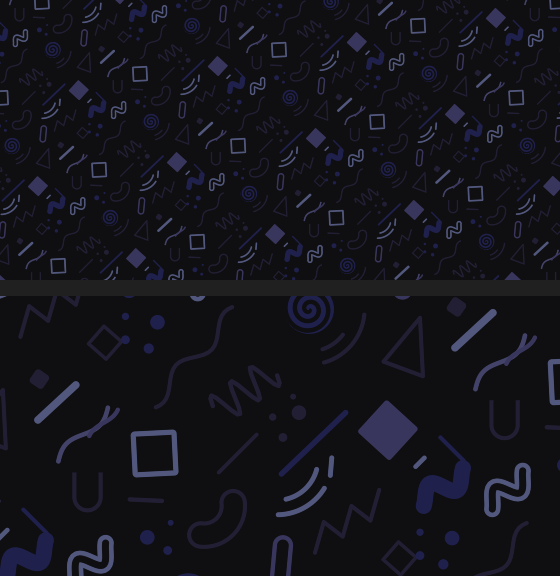
Top: the whole. Bottom: its middle third, enlarged.
Write a WebGL 2 fragment shader that draws this pattern.

```glsl
#version 300 es
precision highp float;

uniform vec2 u_resolution;
out vec4 fragColor;

const vec3 NIGHT = vec3(0.058, 0.055, 0.066);
const vec3 DUSK = vec3(0.135, 0.12, 0.205);
const vec3 NAVY = vec3(0.12, 0.125, 0.30);
const vec3 VIOLET = vec3(0.225, 0.21, 0.365);
const vec3 STEEL = vec3(0.32, 0.345, 0.49);

vec2 point;   // 576 units per canvas height, y down
float pixel;
vec3 color = NIGHT;

// Offset to the nearest copy of a motif on the oblique lattice
vec2 tile(float x, float y) {
    const mat2 lattice = mat2(286, -49.5, 202, 148);
    vec2 q = point - vec2(x, y);
    return q - lattice * round(inverse(lattice) * q);
}

vec2 turn(vec2 q, float angle) {
    float c = cos(angle), s = sin(angle);
    return q * mat2(c, s, -s, c);
}

void ink(float d, vec3 tint) {
    color = mix(color, tint, smoothstep(0.6, -0.6, d / pixel));
}

// Distance functions
float segment(vec2 q, vec2 a, vec2 b) {
    vec2 ab = b - a;
    return length(q - a - ab * clamp(dot(q - a, ab) / dot(ab, ab), 0.0, 1.0));
}

float dash(vec2 q, float x, float y) {
    return segment(q, -vec2(x, y), vec2(x, y));
}

float box(vec2 q, float side) {
    vec2 e = abs(q) - side;
    return length(max(e, 0.0)) + min(max(e.x, e.y), 0.0);
}

float arc(vec2 q, float radius, float middle, float spread) {
    q = turn(q, middle);
    q.y = abs(q.y);
    float a = min(atan(q.y, q.x), spread);
    return length(q - radius * vec2(cos(a), sin(a)));
}

float wave(vec2 q, float reach, float height, float phase) {
    float d = 1e5;
    vec2 last = vec2(-reach, -height * sin(phase));
    for (int i = 1; i <= 28; i++) {
        float t = float(i) / 14.0 - 1.0;
        vec2 next = vec2(t * reach, height * sin(t * phase));
        d = min(d, segment(q, last, next));
        last = next;
    }
    return d;
}

float zigzag(vec2 q) {
    float d = 1e5;
    vec2 a = vec2(-22, 23);
    for (int i = 0; i < 5; i++) {
        vec2 b = a + (i % 2 == 0 ? vec2(6, -21) : vec2(13, 10));
        d = min(d, segment(q, a, b));
        a = b;
    }
    return d;
}

float spiral(vec2 q) {
    float r = length(q);
    float coil = mod(r - 6.5 * atan(q.y, q.x) / 6.28319, 6.5) - 3.25;
    return max(abs(coil) - 1.7, r - 17.0);
}

void main() {
    pixel = 576.0 / u_resolution.y;
    point = vec2(gl_FragCoord.x, u_resolution.y - gl_FragCoord.y) * pixel - vec2(384, 192);

    // Squares and diamonds
    ink(box(turn(tile(266.0, 92.0), 0.74), 13.0) - 2.0, VIOLET);
    ink(box(turn(tile(27.0, 57.0), 0.6), 3.0) - 2.5, DUSK);
    ink(abs(box(turn(tile(106.0, 108.0), -0.05), 13.0) - 1.0) - 1.8, STEEL);
    ink(abs(box(turn(tile(72.0, 32.0), 0.72), 8.0)) - 1.2, DUSK);

    // Triangle, cup, ring and bean outlines
    vec2 q = tile(280.0, 38.0), a = vec2(-17, 7), b = vec2(8, -23), c = vec2(10, 17);
    ink(min(segment(q, a, b), min(segment(q, b, c), segment(q, c, a))) - 1.4, DUSK);
    q = tile(60.0, 130.0);
    ink(max(abs(length(vec2(q.x, max(q.y - 8.0, 0.0))) - 9.0) - 1.4, -q.y - 9.0), DUSK);
    ink(abs(dash(tile(193.0, 182.0), -1.0, 11.0) - 5.5) - 1.5, VIOLET);
    ink(abs(arc(tile(140.0, 144.0), 20.0, 0.785, 0.9) - 8.0) - 1.4, DUSK);

    // Spiral and arcs
    q = tile(212.0, 9.0);
    ink(spiral(q), NAVY);
    ink(min(arc(q, 38.0, 0.7, 0.6), arc(q, 29.0, 0.95, 0.3)) - 1.4, DUSK);
    q = tile(190.0, 112.0);
    ink(min(arc(q, 38.0, 1.05, 0.5), arc(q, 28.0, 0.8, 0.55)) - 1.7, STEEL);

    // Zigzag and wavy strokes
    ink(zigzag(tile(238.0, 153.0)) - 1.4, DUSK);
    ink(wave(turn(tile(133.0, 42.0), -0.83), 43.0, 5.5, 5.5) - 1.4, DUSK);
    ink(wave(turn(tile(168.0, 65.0), -0.63), 24.0, 11.0, 9.0) - 1.5, DUSK);
    ink(wave(turn(tile(304.0, 131.0), -0.5), 18.0, 6.5, 4.0) - 5.5, NAVY);
    ink(abs(wave(turn(tile(348.0, 133.0), -0.6), 16.0, 6.5, 4.0) - 4.0) - 1.6, STEEL);
    ink(wave(turn(tile(57.0, 95.0), -0.85), 25.0, 4.5, 3.0) - 1.6, mix(VIOLET, STEEL, 0.4));
    ink(wave(turn(tile(71.0, 87.0), -0.95), 13.0, 3.0, 2.0) - 1.5, VIOLET);

    // Straight strokes
    ink(dash(tile(215.0, 101.0), 22.0, -21.0) - 1.9, NAVY);
    ink(dash(tile(163.0, 108.0), 13.0, -13.0) - 1.3, DUSK);
    ink(dash(tile(39.0, 73.0), 13.0, -12.0) - 2.6, STEEL);
    ink(dash(tile(100.0, 140.0), 11.0, 0.5) - 1.5, DUSK);
    ink(dash(tile(310.0, 105.0), 8.0, 8.0) - 1.4, NAVY);
    ink(dash(tile(288.0, 114.0), 3.0, -3.0) - 1.6, STEEL);
    ink(dash(tile(227.0, 117.0), -0.5, 6.0) - 1.7, STEEL);

    // Dots: x, y, radius
    vec3 dots[11] = vec3[](vec3(205, 80, 5), vec3(187, 83, 2.5), vec3(194, 97, 3), vec3(201, 69, 2),
        vec3(310, 166, 5), vec3(288, 178, 3), vec3(304, 184, 3.5), vec3(288, 162, 2.5),
        vec3(387, 116, 5), vec3(403, 106, 2), vec3(401, 125, 3));
    for (int i = 0; i < 11; i++)
        ink(length(tile(dots[i].x, dots[i].y)) - dots[i].z, i < 4 ? DUSK : NAVY);

    fragColor = vec4(color, 1);
}
```
